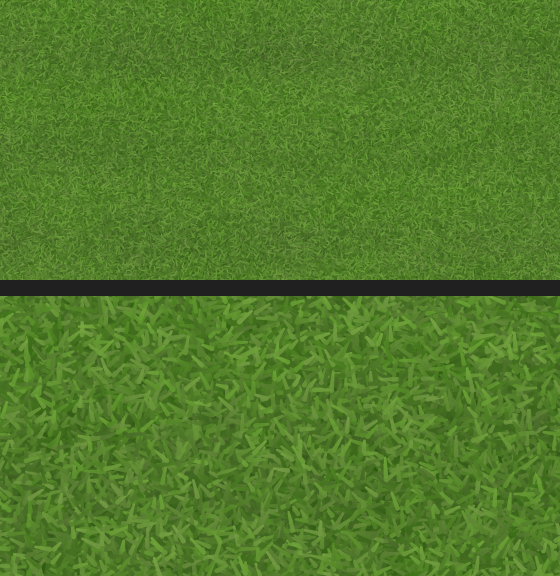
Top: the whole. Bottom: its middle third, enlarged.
Reproduce this texture procedurally as a WebGL 1 fragment shader.

```glsl
precision highp float;
// Short mown lawn seen from above: layers of tiny randomly turned blades are
// painted over dark soil shade, then tinted by soft patches and mowing bands.
// All lengths are fractions of the canvas height.

uniform vec2 u_resolution;

const float TAU = 6.2831853;
const vec3 GRASS_MEAN = vec3(0.332, 0.499, 0.172);
const vec3 LIGHT_STEP = vec3(0.092, 0.104, 0.058); // colour change per unit of tone
const vec3 DRY_STEP = vec3(0.030, -0.018, 0.046);  // shift towards pale, dull blades
const float CELL = 0.0128;            // spacing of blades in one layer
const float BLADE_HALF_WIDTH = 0.0022;
const float BLADE_MIN_LENGTH = 0.35;  // half lengths, in cells
const float BLADE_MAX_LENGTH = 0.90;
const float BLADE_OPACITY = 0.88;
const float BLADE_VARIETY = 0.95;     // random tone of single blades
const float SOIL_TONE = -0.85;
const float LOW_LAYER_TONE = -0.50;
const float LAYER_TONE_RISE = 0.28;   // upper layers catch more light
const float PATCH_TONE = 0.32;
const float PATCH_DRY = 0.70;
const float BAND_COUNT = 3.0;
const float BAND_SHIFT = 0.03;
const float BAND_TONE = 0.08;
const float BAND_DRY = 0.16;

vec4 hash4(vec3 seed) {
  vec4 q = fract(seed.xyzx * vec4(0.1031, 0.1030, 0.0973, 0.1099));
  q += dot(q, q.wzxy + 33.33);
  return fract((q.xxyz + q.yzzw) * q.zywx);
}

float valueNoise(vec2 p, float seed) {
  vec2 cell = floor(p);
  vec2 f = fract(p);
  f = f * f * (3.0 - 2.0 * f);
  float low = mix(hash4(vec3(cell, seed)).x,
                  hash4(vec3(cell + vec2(1.0, 0.0), seed)).x, f.x);
  float high = mix(hash4(vec3(cell + vec2(0.0, 1.0), seed)).x,
                   hash4(vec3(cell + 1.0, seed)).x, f.x);
  return mix(low, high, f.y);
}

// Two octaves of centred noise, wider than tall
float patches(vec2 p, float seed) {
  return 0.6 * valueNoise(p * vec2(4.0, 6.0), seed)
       + 0.4 * valueNoise(p * vec2(13.0, 17.0), seed + 1.0) - 0.5;
}

// Paints one layer of blades over surface = (tone, dryness)
vec2 paintBlades(vec2 surface, vec2 p, float layer, float pixel) {
  vec2 grid = p / CELL + layer * vec2(17.37, 9.71);
  vec2 home = floor(grid);
  for (int j = -1; j <= 1; j++) {
    for (int i = -1; i <= 1; i++) {
      vec2 cell = home + vec2(float(i), float(j));
      vec4 place = hash4(vec3(cell, layer + 11.0));
      vec4 look = hash4(vec3(cell, layer + 47.0));
      float angle = place.z * 0.5 * TAU;
      vec2 along = vec2(cos(angle), sin(angle));
      vec2 offset = grid - cell - place.xy;
      float halfLength = mix(BLADE_MIN_LENGTH, BLADE_MAX_LENGTH, place.w);
      float t = clamp(dot(offset, along), -halfLength, halfLength);
      float dist = length(offset - along * t) * CELL;

      // Blades taper to one end and brighten towards it
      float tip = t / halfLength;
      float width = BLADE_HALF_WIDTH * (1.0 - 0.3 * tip);
      float cover = clamp((width - dist) / pixel + 0.5, 0.0, 1.0);
      float tone = LOW_LAYER_TONE + LAYER_TONE_RISE * layer
                 + BLADE_VARIETY * (2.0 * look.x - 1.0) + 0.15 * tip;
      float dry = 1.4 * (look.y - 0.5);
      surface = mix(surface, vec2(tone, dry), cover * BLADE_OPACITY);
    }
  }
  return surface;
}

void main() {
  float pixel = 1.0 / u_resolution.y;
  vec2 p = gl_FragCoord.xy * pixel;

  // Blades, from the soil up
  vec2 surface = vec2(SOIL_TONE, 0.0);
  for (int k = 0; k < 4; k++) {
    surface = paintBlades(surface, p, float(k), pixel);
  }

  // Broad patches and faint mowing bands
  float band = cos(TAU * BAND_COUNT * (p.y + BAND_SHIFT));
  float tone = surface.x + PATCH_TONE * patches(p, 3.0) + BAND_TONE * band;
  float dry = surface.y + PATCH_DRY * patches(p, 7.0) - BAND_DRY * band;

  vec3 color = GRASS_MEAN + LIGHT_STEP * tone + DRY_STEP * dry;
  gl_FragColor = vec4(clamp(color, 0.0, 1.0), 1.0);
}
```
